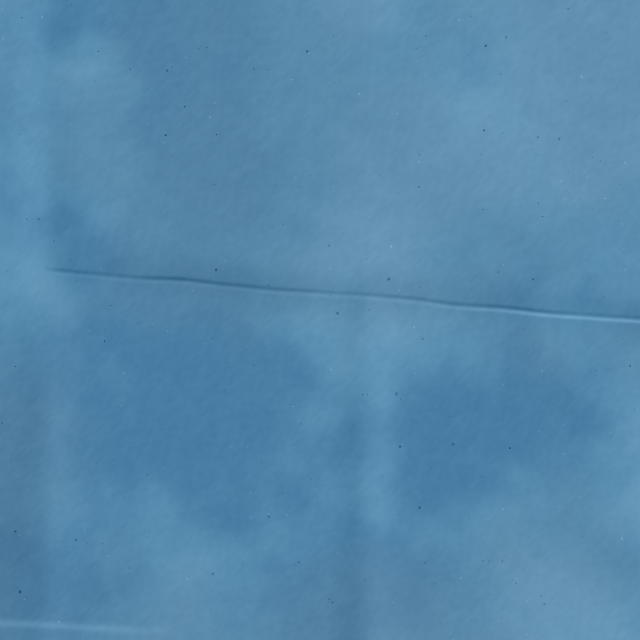
This texture is drawn by a WebGL 1 fragment shader. Its source:

```glsl
precision highp float;

uniform vec2 u_resolution;

const vec3 LIGHT_BLUE = vec3(0.410, 0.600, 0.725);
const vec3 MID_BLUE = vec3(0.350, 0.560, 0.695);
const vec3 DEEP_BLUE = vec3(0.285, 0.490, 0.640);
const vec3 GREY_BLUE = vec3(0.360, 0.530, 0.650);
const vec3 DARK_BLUE = vec3(0.290, 0.450, 0.580);

const float CLOUD_SCALE = 4.0;
const float GRAIN_SCALE = 120.0;
const float GRAIN_AMOUNT = 0.030;
const float CREASE_HEIGHT = 0.583;
const float CREASE_SLOPE = -0.083;
const float CREASE_WIDTH = 0.0032;
const float LEFT_FOLD = 0.072;
const float MIDDLE_FOLD = 0.572;
const float FOLD_WIDTH = 0.026;
const float SPECK_CELLS = 22.0;
const float SPECK_CHANCE = 0.13;
const float SPECK_RADIUS = 0.0034;

float hash(vec2 p) {
  return fract(sin(dot(p, vec2(127.1, 311.7))) * 43758.5453);
}

float noise(vec2 p) {
  vec2 cell = floor(p);
  vec2 f = fract(p);
  f = f * f * (3.0 - 2.0 * f);
  float low = mix(hash(cell), hash(cell + vec2(1.0, 0.0)), f.x);
  float high = mix(hash(cell + vec2(0.0, 1.0)), hash(cell + 1.0), f.x);
  return mix(low, high, f.y);
}

float fbm(vec2 p) {
  float sum = 0.0;
  float gain = 0.54;
  for (int i = 0; i < 4; i++) {
    sum += gain * noise(p);
    p = mat2(0.8, 0.6, -0.6, 0.8) * p * 2.1 + 17.3;
    gain *= 0.5;
  }
  return sum;
}

float ridge(float d, float width) {
  return exp(-d * d / (width * width));
}

// Soft bend: dark on the negative side, light on the positive side
float bend(float d, float width) {
  float x = d / width;
  return x * exp(0.5 - 0.5 * x * x);
}

// Sparse soft dots, at most one per cell
float specks(vec2 p, float seed) {
  vec2 cell = floor(p * SPECK_CELLS);
  vec2 key = cell + seed;
  vec2 center = 0.2 + 0.6 * vec2(hash(key + 3.1), hash(key + 7.7));
  vec2 offset = (fract(p * SPECK_CELLS) - center) / SPECK_CELLS;
  offset.y *= mix(0.7, 1.4, hash(key + 9.2));
  float radius = SPECK_RADIUS * mix(0.5, 1.0, hash(key + 5.3));
  float present = step(hash(key), SPECK_CHANCE);
  float strength = mix(0.35, 1.0, hash(key + 1.9));
  return present * strength * (1.0 - smoothstep(radius * 0.2, radius, length(offset)));
}

void main() {
  vec2 uv = gl_FragCoord.xy / u_resolution;

  // Cloudy patches of faded dye
  float tone = fbm(uv * CLOUD_SCALE + 2.7);
  tone = clamp((tone - 0.5) * 1.9 + 0.53 + 0.10 * (uv.x - 0.5), 0.0, 1.0);
  float greyness = smoothstep(0.42, 0.75, fbm(uv * 3.2 + 31.0));
  vec3 color = mix(DEEP_BLUE, MID_BLUE, smoothstep(0.05, 0.5, tone));
  color = mix(color, LIGHT_BLUE, smoothstep(0.42, 0.85, tone));
  color = mix(color, GREY_BLUE, 0.55 * greyness);

  // Darkening toward the lower left
  float shade = (1.0 - smoothstep(0.0, 0.14, uv.x)) * (1.0 - smoothstep(0.3, 0.55, uv.y));
  shade = max(shade, 0.6 * (1.0 - smoothstep(0.0, 0.22, uv.y)) * (1.0 - uv.x));
  color = mix(color, DARK_BLUE, 0.55 * shade);

  // Vertical folds
  float waver = 0.006 * (noise(vec2(uv.y * 9.0, 4.0)) - 0.5);
  float below = 1.0 - smoothstep(0.50, 0.60, uv.y);
  float worn = mix(0.4, 1.0, noise(vec2(uv.y * 6.0, 12.0)));
  float leftBend = bend(uv.x - LEFT_FOLD + waver, FOLD_WIDTH) * mix(-1.0, 0.8, below);
  float middleBend = bend(uv.x - MIDDLE_FOLD + waver, FOLD_WIDTH) * mix(0.15, 1.0, below);
  color += 0.026 * worn * (leftBend + middleBend);

  // Slanted crease: dark groove, pale lip and a wide shadow
  float wobble = 0.004 * (noise(vec2(uv.x * 14.0, 8.0)) - 0.5);
  float across = uv.y - CREASE_HEIGHT - CREASE_SLOPE * uv.x + wobble;
  float along = smoothstep(0.06, 0.10, uv.x);
  float wear = noise(vec2(uv.x * 11.0, 21.0));
  float groove = ridge(across - CREASE_WIDTH, CREASE_WIDTH) * mix(0.4, 1.0, wear);
  float lip = ridge(across + CREASE_WIDTH, CREASE_WIDTH) * mix(0.25, 1.0, smoothstep(0.6, 0.9, uv.x));
  color += along * (0.10 * lip - 0.09 * groove - 0.028 * ridge(across - 0.012, 0.025));
  color -= 0.03 * ridge(across + 0.02, 0.035) * ridge(uv.x - 0.5, 0.13);

  // Faint crease near the bottom
  float bottom = uv.y - 0.027 + 0.05 * uv.x + wobble;
  color += 0.06 * ridge(bottom, 0.006) * (1.0 - smoothstep(0.12, 0.32, uv.x));

  // Fine slanted grain and scattered specks
  vec2 slanted = vec2(uv.x + uv.y, (uv.y - uv.x) * 1.7) * 0.7;
  float grain = 0.6 * noise(slanted * GRAIN_SCALE) + 0.4 * noise(slanted * GRAIN_SCALE * 0.45 + 50.0);
  color += GRAIN_AMOUNT * (grain - 0.5);
  color -= vec3(0.17, 0.19, 0.19) * specks(uv, 11.0);
  color -= 0.10 * specks(uv * 1.7 + 0.37, 43.0);
  color += 0.10 * specks(uv * 1.4 + 0.61, 87.0);

  gl_FragColor = vec4(clamp(color, 0.0, 1.0), 1.0);
}
```
